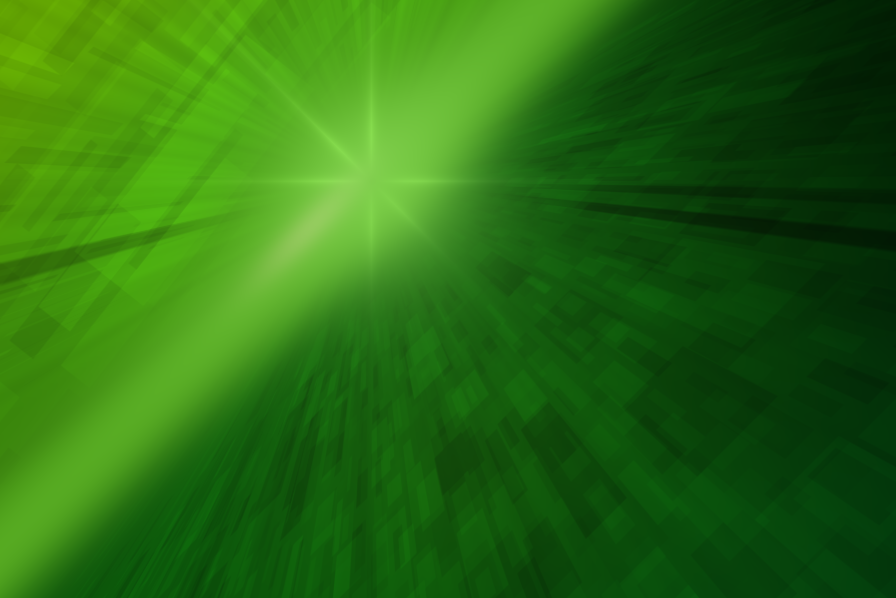
A Shadertoy shader for this background:

```glsl
#define FLARE_POS vec2(0.621, 0.697)
#define BEAM_WIDTH 0.085
#define TILE_LAYERS 4
#define TILE_CONTRAST 0.17
#define LEFT_CONTRAST 0.13
#define RAY_CONTRAST 0.10
#define BEAM_COLOR vec3(0.35, 0.68, 0.14)
#define GLOW_COLOR vec3(0.49, 0.81, 0.29)
#define LIME vec3(0.38, 0.63, 0.00)
#define LEAF vec3(0.25, 0.59, 0.04)
#define FOREST vec3(0.035, 0.325, 0.035)
#define NIGHT vec3(0.00, 0.11, 0.01)

float hash(vec2 p) {
    vec3 h = fract(p.xyx * vec3(0.1031, 0.1030, 0.0973));
    h += dot(h, h.yzx + 33.33);
    return fract((h.x + h.y) * h.z);
}

float gradientDot(vec2 cell, vec2 f) {
    float a = 6.2832 * hash(cell);
    return dot(vec2(cos(a), sin(a)), f);
}

float gradientNoise(vec2 p) {
    vec2 i = floor(p), f = fract(p);
    vec2 w = f * f * f * (f * (f * 6.0 - 15.0) + 10.0);
    vec2 e = vec2(1.0, 0.0);
    return mix(mix(gradientDot(i, f), gradientDot(i + e, f - e), w.x),
               mix(gradientDot(i + e.yx, f - e.yx), gradientDot(i + 1.0, f - 1.0), w.x), w.y);
}

// Signed brightness of one random rectangle per grid cell
float tileLayer(vec2 g, float seed) {
    vec2 aa = clamp(fwidth(g), 0.002, 1.0);
    float column = floor(g.x);
    g.y += 7.0 * hash(vec2(column, seed));
    vec2 cell = floor(g) + seed * 17.0;
    vec2 halfSize = mix(vec2(0.14, 0.2), vec2(0.48),
                        vec2(hash(cell + 3.1), hash(cell + 8.7)));
    vec2 inside = halfSize - abs(fract(g) - 0.5);
    vec2 cover = smoothstep(vec2(0.0), aa * 1.5, inside);
    float fade = 1.0 - smoothstep(0.25, 0.8, max(aa.x, aa.y));
    return (hash(cell + 21.3) - 0.5) * 2.0 * cover.x * cover.y * fade;
}

// Thin spike along a direction, fading with distance
float spike(vec2 q, vec2 dir, float width, float reach) {
    float across = dot(q, vec2(-dir.y, dir.x));
    float r = length(q);
    return exp(-abs(across) / width - r / reach) * smoothstep(0.0, 0.1, r);
}

// Soft wedge that widens away from the flare
float wedge(vec2 q, vec2 dir, float width) {
    float along = dot(q, dir);
    float across = dot(q, vec2(-dir.y, dir.x)) / max(along, 0.01);
    return smoothstep(0.15, 0.45, along) * (1.0 - smoothstep(width * 0.6, width, abs(across)));
}

void mainImage(out vec4 fragColor, in vec2 fragCoord) {
    vec2 q = fragCoord / iResolution.y - FLARE_POS;
    float r = length(q);
    float d = (q.x - q.y) * 0.70711;  // across the beam
    float s = (q.x + q.y) * 0.70711;  // along the beam
    float depth = max(abs(d), 0.012);
    float rightSide = smoothstep(-0.04, 0.13, d);

    // Base gradients on both sides of the beam
    vec3 leftCol = mix(LEAF, LIME, smoothstep(0.2, 0.65, -d));
    leftCol *= 1.0 - 0.12 * smoothstep(0.2, 0.7, -s);
    float shade = smoothstep(0.1, 1.15, d * 0.6 + max(s, 0.0) * 0.9);
    vec3 rightCol = mix(FOREST, NIGHT, shade);
    rightCol += vec3(0.0, 0.04, 0.025) * smoothstep(0.5, 1.1, d);
    rightCol += vec3(0.03, 0.03, 0.0) * exp(-dot(q - vec2(0.1, -0.45), q - vec2(0.1, -0.45)) / 0.08);
    vec3 col = mix(leftCol, rightCol, rightSide);

    // Receding tiles on the right, long slanted panes on the left
    vec2 floorPlane = vec2(s / depth, log(depth));
    vec2 slant = vec2(0.62, 0.785);
    vec2 panes = vec2(dot(q, vec2(-slant.y, slant.x)) * 2.2, dot(q, slant) * 0.55);
    float tiles = 0.0;
    for (int i = 0; i < TILE_LAYERS; i++) {
        float k = float(i);
        vec2 scale = vec2(2.8 + 2.4 * k, 2.2 + 1.2 * k);
        vec2 streaks = i == 3 ? floorPlane * vec2(1.0, 0.25) : panes;
        vec2 plane = d > 0.0 ? floorPlane : streaks;
        tiles += tileLayer(plane * scale + k * 0.37, k + (d > 0.0 ? 1.0 : 9.0)) / (1.0 + 0.2 * k);
    }
    float contrast = mix(LEFT_CONTRAST, TILE_CONTRAST, rightSide);
    contrast *= smoothstep(0.04, 0.2, abs(d)) * smoothstep(0.08, 0.35, r);
    col *= 1.0 + contrast * clamp(tiles, -1.3, 1.3);

    // Radial rays and dark streaks
    vec2 dir = q / max(r, 0.001);
    float rays = gradientNoise(dir * 9.0) + 0.5 * gradientNoise(dir * 26.0 + 5.0);
    col *= 1.0 + RAY_CONTRAST * rays * smoothstep(0.05, 0.3, r);
    col *= 1.0 - 0.24 * wedge(q, normalize(vec2(-1.0, -0.25)), 0.035);
    col *= 1.0 - 0.38 * wedge(q, normalize(vec2(1.0, -0.115)), 0.024);
    col *= 1.0 - 0.25 * wedge(q, normalize(vec2(1.0, -0.03)), 0.018);

    // Diagonal beam
    float beam = exp(-d * d / (BEAM_WIDTH * BEAM_WIDTH));
    col = mix(col, BEAM_COLOR, 0.9 * beam);

    // Flare glow, spikes and a pale core on the beam
    float glow = 0.62 * exp(-r * r / 0.03) + 0.3 * exp(-r * 4.0);
    col = mix(col, GLOW_COLOR, glow);
    col = mix(col, GLOW_COLOR, 0.4 * beam * exp(-s * s / 0.13));
    float spikes = spike(q, vec2(1.0, 0.0), 0.007, 0.16)
                 + spike(q, vec2(0.0, 1.0), 0.008, q.y > 0.0 ? 0.22 : 0.1)
                 + spike(q, vec2(-0.70711, 0.70711), 0.009, d < 0.0 ? 0.22 : 0.08);
    col += vec3(0.13, 0.15, 0.1) * spikes;
    vec2 core = vec2((s + 0.14) / 0.12, (d + 0.018) / 0.028);
    col += vec3(0.14, 0.03, 0.13) * exp(-dot(core, core));

    fragColor = vec4(clamp(col, 0.0, 1.0), 1.0);
}
```
